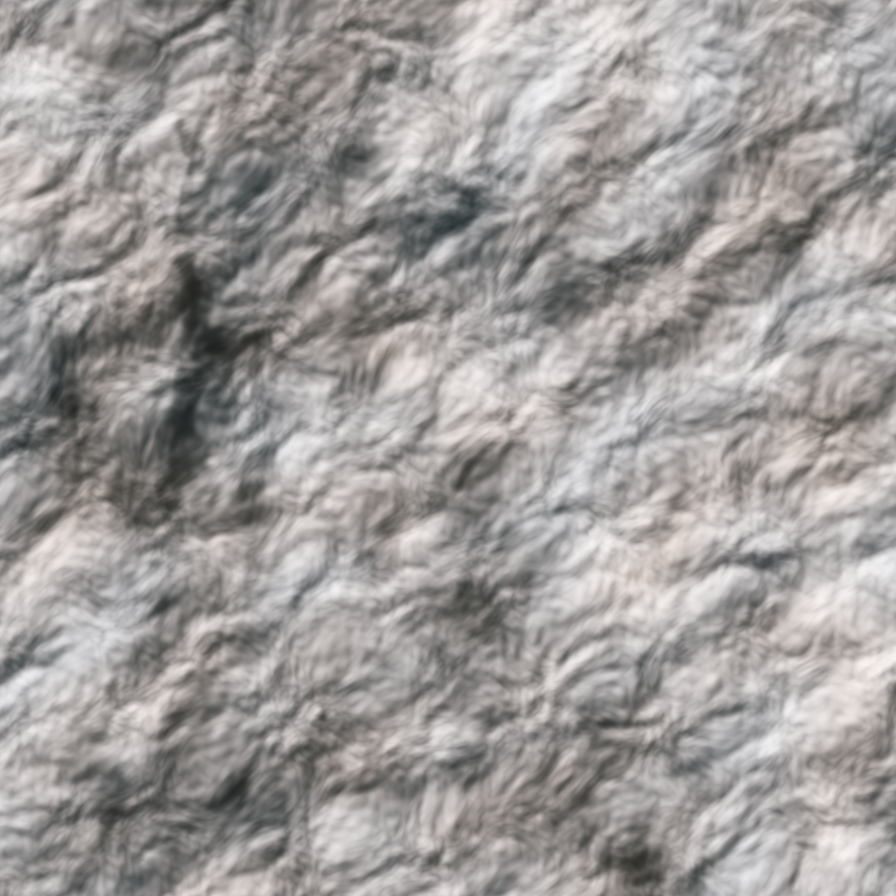
Reproduce this texture procedurally as a Shadertoy shader.

```glsl
const float PI = 3.14159;
const float GRAIN_ANGLE = 0.68;      // the lumps lean up to the right
const float GRAIN_STRETCH = 0.70;    // below 1 lengthens lumps along the grain
const float LUMP_SCALE = 10.5;
const float LUMP_GAIN = 0.54;
const float CREASE_SOFTNESS = 0.0018;
const float WARP = 0.27;
const vec2 LIGHT_STEP = vec2(-0.0045, 0.0080);
const float RELIEF = 0.84;
const float LUMP_SHADE = 0.40;
const float LUMP_MEAN = 0.41;
const float PATCH_SCALE = 4.2;
const float PATCH_SHADE = 0.34;
const float PIT_SHADE = 0.20;
const float FIBRE_SHADE = 0.12;
const float CRACK_SHADE = 0.32;
const float LEFT_SHADE = 0.07;
const float MEAN_TONE = 0.675;
const vec3 SHADOW_TINT = vec3(-0.003, 0.004, -0.004);
const vec3 LIGHT_TINT = vec3(0.014, -0.004, -0.008);
const vec3 WARM_SHIFT = vec3(0.034, -0.004, -0.030);

vec2 gradientAt(vec2 cell) {
    vec3 h = fract(cell.xyx * vec3(0.1031, 0.1030, 0.0973));
    h += dot(h, h.yzx + 33.33);
    float angle = 2.0 * PI * fract((h.x + h.y) * h.z);
    return vec2(cos(angle), sin(angle));
}

float gradientNoise(vec2 p) {
    vec2 i = floor(p), f = fract(p);
    vec2 u = f * f * f * (f * (f * 6.0 - 15.0) + 10.0);
    vec2 e = vec2(1.0, 0.0);
    float low = mix(dot(gradientAt(i), f),
                    dot(gradientAt(i + e.xy), f - e.xy), u.x);
    float high = mix(dot(gradientAt(i + e.yx), f - e.yx),
                     dot(gradientAt(i + e.xx), f - e.xx), u.x);
    return mix(low, high, u.y);
}

mat2 rotation(float a) {
    return mat2(cos(a), -sin(a), sin(a), cos(a));
}

// Coordinates along and across the slanted grain
vec2 grainSpace(vec2 p) {
    vec2 along = vec2(cos(GRAIN_ANGLE), sin(GRAIN_ANGLE));
    return vec2(dot(p, along) * GRAIN_STRETCH, dot(p, vec2(-along.y, along.x)));
}

vec2 warped(vec2 q, float scale) {
    vec2 s = q * scale;
    return q + WARP / scale * vec2(gradientNoise(s + 17.3), gradientNoise(s + 41.9));
}

// Rounded lumps parted by narrow creases
float lumpHeight(vec2 p) {
    vec2 q = warped(grainSpace(p) * LUMP_SCALE + 60.0, 1.3);
    float sum = 0.0, amp = 1.0;
    for (int i = 0; i < 4; i++) {
        float n = gradientNoise(q);
        sum += amp * sqrt(n * n + CREASE_SOFTNESS);
        q = rotation(0.45) * q * 2.03 + 9.7;
        amp *= LUMP_GAIN;
    }
    return sum;
}

// Broken, nearly upright fissures towards the left side
float fissures(vec2 p) {
    float dark = 0.0;
    float wobble = 0.026 * gradientNoise(p * 9.0 + 5.0)
                 + 0.020 * gradientNoise(p * 24.0 + 8.0)
                 + 0.014 * gradientNoise(p * 60.0 + 3.0);
    for (int i = 0; i < 2; i++) {
        float k = float(i);
        float centre = 0.185 - 0.135 * k + 0.03 * sin(p.y * 5.5 - 1.9 + k) + wobble;
        float width = 0.016 + 0.014 * gradientNoise(p * 12.0 + 30.0 * k);
        float d = (p.x - centre) / width;
        float broken = smoothstep(-0.25, 0.22, gradientNoise(vec2(p.x * 3.0, p.y * 8.0) + 13.0 * k));
        float start = 0.20 + 0.20 * k;
        float end = 0.90 - 0.20 * k;
        float span = smoothstep(start, start + 0.15, p.y)
                   * (1.0 - smoothstep(end - 0.05, end + 0.03, p.y));
        dark += exp(-d * d) * mix(0.4, 1.0, broken) * span * (1.0 - 0.3 * k);
    }
    return dark;
}

void mainImage(out vec4 fragColor, in vec2 fragCoord) {
    vec2 p = fragCoord / iResolution.y;
    vec2 q = grainSpace(p);

    // Lit relief
    float height = lumpHeight(p);
    float slope = height - lumpHeight(p + LIGHT_STEP);

    // Broad light and dark patches, small dark pits, fine fibres
    vec2 patchPos = warped(q * PATCH_SCALE + 23.0, 1.4);
    float patches = gradientNoise(patchPos) + 0.5 * gradientNoise(patchPos * 2.1 + 7.0);
    vec2 pitPos = warped(q * 13.0 + 35.0, 2.6);
    float pits = smoothstep(0.16, 0.52, gradientNoise(pitPos) + 0.3 * gradientNoise(pitPos * 3.1));
    float fibres = gradientNoise(q * vec2(42.0, 78.0) + 80.0);
    fibres += 0.7 * gradientNoise(rotation(0.9) * q * vec2(65.0, 95.0) + 11.0);

    float tone = MEAN_TONE + RELIEF * slope + LUMP_SHADE * (height - LUMP_MEAN)
               + PATCH_SHADE * patches + FIBRE_SHADE * fibres
               - PIT_SHADE * pits - CRACK_SHADE * fissures(p)
               - LEFT_SHADE * (1.0 - smoothstep(0.0, 0.5, p.x));

    // Soft limits at both ends
    tone = 0.56 + 0.46 * tanh((tone - 0.56) / 0.44);

    // Pinkish lights, neutral shadows, faint warm and cool drift
    vec3 color = vec3(tone) + mix(SHADOW_TINT, LIGHT_TINT, smoothstep(0.25, 0.65, tone));
    color += WARM_SHIFT * gradientNoise(warped(q * 9.0 + 50.0, 1.5));
    fragColor = vec4(clamp(color, 0.0, 1.0), 1.0);
}
```
